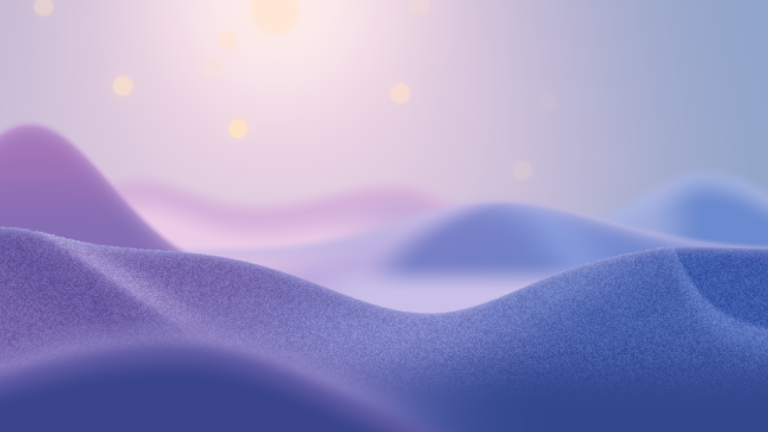
A Shadertoy shader for this background:

```glsl
float hash(vec2 p) {
    vec3 q = fract(vec3(p.xyx) * 0.1031);
    q += dot(q, q.yzx + 33.33);
    return fract((q.x + q.y) * q.z);
}

float noise(vec2 p) {
    vec2 i = floor(p), f = fract(p);
    f = f * f * (3.0 - 2.0 * f);
    return mix(mix(hash(i), hash(i + vec2(1, 0)), f.x),
               mix(hash(i + vec2(0, 1)), hash(i + vec2(1, 1)), f.x), f.y);
}

// Bell curve with separate widths on its left and right sides
float hump(float x, float center, float left, float right) {
    float d = (x - center) / (x < center ? left : right);
    return exp(-d * d);
}

float cover(float depth, float blur) {
    return smoothstep(-blur, blur, depth);
}

vec3 sky(vec2 uv, float aspect) {
    vec3 col = mix(vec3(0.71, 0.69, 0.81), vec3(0.56, 0.64, 0.79), smoothstep(0.5, 1.0, uv.x));
    col = mix(col, vec3(0.83, 0.77, 0.87), 0.8 * hump(uv.x, 0.42, 0.5, 0.36) * smoothstep(1.1, 0.55, uv.y));
    vec2 d = (uv - vec2(0.36, 1.0)) * vec2(aspect, 1.0);
    col = mix(col, vec3(0.96, 0.84, 0.90), 0.95 * exp(-dot(d, d) * 3.0));
    return mix(col, vec3(1.0, 0.95, 0.94), 0.85 * exp(-dot(d, d) * 14.0));
}

// Soft discs of light: position, radius, strength
vec3 bokeh(vec3 col, vec2 uv, float aspect) {
    vec4 discs[10] = vec4[10](
        vec4(0.057, 0.985, 0.024, 0.45), vec4(0.358, 0.975, 0.060, 0.60),
        vec4(0.296, 0.907, 0.024, 0.45), vec4(0.160, 0.801, 0.025, 0.65),
        vec4(0.310, 0.702, 0.023, 0.95), vec4(0.521, 0.784, 0.025, 0.60),
        vec4(0.276, 0.842, 0.024, 0.25), vec4(0.680, 0.606, 0.024, 0.20),
        vec4(0.714, 0.764, 0.022, 0.08), vec4(0.547, 0.988, 0.024, 0.25));
    for (int i = 0; i < 10; i++) {
        vec4 b = discs[i];
        float r = length((uv - b.xy) * vec2(aspect, 1.0)) / b.z;
        float light = smoothstep(1.15, 0.65, r) + 0.25 * exp(-r * r * 0.5);
        col = mix(col, vec3(1.0, 0.89, 0.78), min(light, 1.0) * b.w);
    }
    return col;
}

vec3 farHills(vec3 col, vec2 uv) {
    float x = uv.x, y = uv.y;
    float d = 0.5 - 0.05 * smoothstep(0.6, 0.8, x) + 0.08 * hump(x, 0.18, 0.1, 0.1)
            + 0.067 * hump(x, 0.52, 0.14, 0.07) - y;
    vec3 pink = mix(vec3(0.84, 0.70, 0.86), vec3(0.92, 0.80, 0.91), smoothstep(0.02, 0.10, d));
    pink = mix(pink, vec3(0.74, 0.65, 0.84), 0.7 * hump(x, 0.54, 0.09, 0.1) * smoothstep(0.0, 0.06, d));
    col = mix(col, pink, cover(d, 0.025));

    d = 0.45 * smoothstep(0.6, 0.75, x) + 0.152 * hump(x, 0.918, 0.125, 0.13) - y;
    vec3 blue = mix(vec3(0.63, 0.69, 0.87), vec3(0.42, 0.54, 0.81), smoothstep(0.0, 0.08, d));
    blue = mix(blue, vec3(0.68, 0.71, 0.88), 0.75 * smoothstep(0.92, 0.84, x));
    return mix(col, blue, cover(d, 0.02));
}

vec3 middleHills(vec3 col, vec2 uv) {
    float x = uv.x, y = uv.y;
    float d = 0.42 + 0.117 * hump(x, 0.645, 0.17, 0.2) - y;
    vec3 lit = mix(vec3(0.88, 0.75, 0.89), vec3(0.74, 0.69, 0.88), smoothstep(0.28, 0.5, x));
    lit = mix(lit, vec3(0.70, 0.62, 0.85), 0.6 * hump(x, 0.40, 0.1, 0.08) * smoothstep(0.03, 0.09, d));
    float rise = max(y - 0.34, 0.0) / 0.15;
    float shade = smoothstep(-0.03, 0.05, x - 0.49 - 0.08 * rise * rise);
    vec3 blue = mix(vec3(0.47, 0.50, 0.78), vec3(0.41, 0.52, 0.80), smoothstep(0.55, 0.85, x));
    blue = mix(blue, vec3(0.54, 0.62, 0.87), 0.75 * hump(x, 0.70 + 0.5 * d, 0.05, 0.06));
    vec3 body = mix(lit, blue, shade);
    body = mix(body, vec3(0.79, 0.75, 0.91), smoothstep(0.40, 0.32, y) * smoothstep(0.38, 0.48, x));
    body = mix(body, vec3(0.77, 0.73, 0.89), 0.9 * exp(-max(d, 0.0) / 0.022));
    col = mix(col, body, cover(d, 0.014));

    // Purple hill on the left
    d = 0.36 + 0.355 * hump(x, 0.039, 0.15, 0.15) - 0.2 * smoothstep(0.235, 0.33, x) - y;
    body = mix(vec3(0.62, 0.45, 0.72), vec3(0.52, 0.43, 0.71), smoothstep(0.65, 0.45, y));
    body = mix(body, vec3(0.80, 0.67, 0.86), 0.85 * exp(-max(d, 0.0) / 0.022));
    return mix(col, body, cover(d, 0.012));
}

vec3 frontHill(vec3 col, vec2 uv, float aspect) {
    float x = uv.x, y = uv.y;
    vec2 p = uv * vec2(aspect, 1.0);
    float grain = noise(p * 310.0) * 0.7 + noise(p * 150.0) * 0.3 - 0.5;
    float d = 0.425 + 0.05 * hump(x, 0.0, 0.1, 0.1) - 0.15 * hump(x, 0.56, 0.19, 0.17)
            + 0.008 * hump(x, 0.87, 0.06, 0.08) + 0.004 * grain - y;
    vec3 body = mix(vec3(0.46, 0.39, 0.67), vec3(0.28, 0.38, 0.68), smoothstep(0.25, 0.78, x));
    body = mix(body, vec3(0.54, 0.55, 0.81), 0.8 * hump(x, 0.53, 0.25, 0.15) * hump(y, 0.22, 0.1, 0.12));

    // Lit crease on the left and the shade beside it
    float crease = x - 0.09 - (0.43 - y) * 0.83;
    body = mix(body, vec3(0.37, 0.32, 0.61), 0.6 * hump(crease, -0.08, 0.09, 0.05));
    body = mix(body, vec3(0.70, 0.64, 0.85), 0.65 * hump(crease, 0.0, 0.015, 0.04) * smoothstep(0.16, 0.34, y));

    // Lit flank, deep lower slope and the hollow on the right
    body = mix(body, vec3(0.52, 0.57, 0.82), 0.55 * hump(d, 0.03, 0.05, 0.06) * hump(x, 0.74, 0.12, 0.1));
    body = mix(body, vec3(0.20, 0.28, 0.56), smoothstep(0.27, 0.05, y) * smoothstep(0.42, 0.72, x));
    float lip = y - 0.225 - 0.17 * exp(-(x - 0.885) / 0.045);
    body = mix(body, vec3(0.40, 0.50, 0.79), 0.7 * hump(lip, 0.0, 0.06, 0.01) * smoothstep(0.83, 0.9, x));
    body = mix(body, vec3(0.24, 0.35, 0.67), smoothstep(-0.006, 0.012, lip));

    body = mix(body, vec3(0.70, 0.69, 0.89), 0.7 * exp(-max(d, 0.0) / 0.011));
    body += grain * 0.13 * smoothstep(0.05, 0.2, y);
    return mix(col, body, cover(d, 0.003));
}

vec3 foreground(vec3 col, vec2 uv) {
    float d = -0.08 + 0.28 * hump(uv.x, 0.23, 0.43, 0.3) - uv.y;
    col = mix(col, vec3(0.58, 0.54, 0.79), 0.55 * hump(d, -0.01, 0.05, 0.03) * smoothstep(0.62, 0.4, uv.x));
    vec3 body = mix(vec3(0.38, 0.36, 0.65), vec3(0.23, 0.27, 0.55), smoothstep(0.0, 0.08, d));
    return mix(col, body, cover(d, 0.025));
}

void mainImage(out vec4 fragColor, in vec2 fragCoord) {
    vec2 uv = fragCoord / iResolution.xy;
    float aspect = iResolution.x / iResolution.y;
    vec3 col = bokeh(sky(uv, aspect), uv, aspect);
    col = farHills(col, uv);
    col = middleHills(col, uv);
    col = frontHill(col, uv, aspect);
    col = foreground(col, uv);
    fragColor = vec4(clamp(col, 0.0, 1.0), 1.0);
}
```
